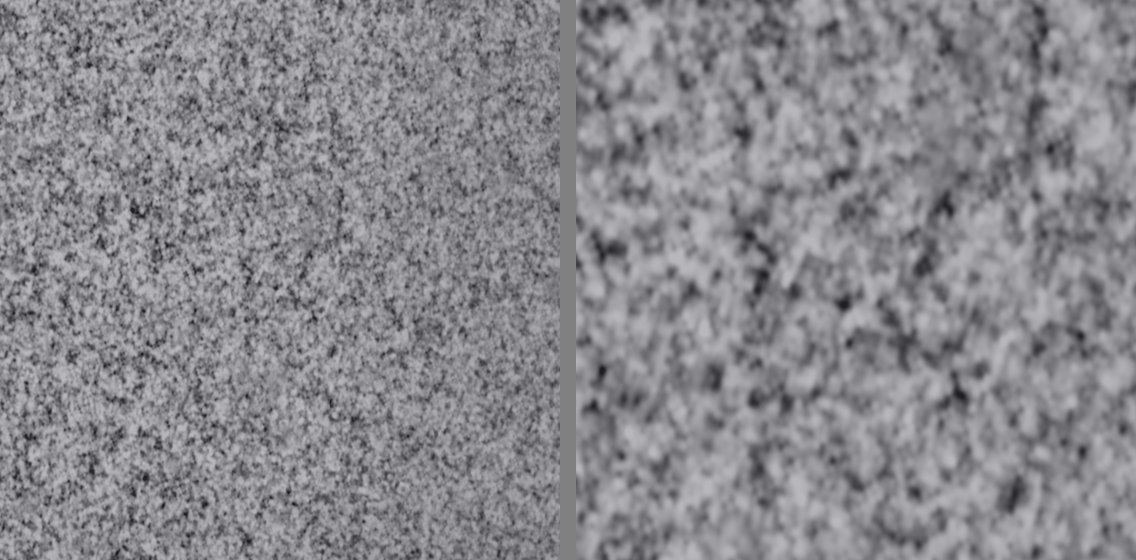
Left: the whole. Right: its middle third, enlarged.
A Shadertoy shader for this texture:

```glsl
// Fine grey granite: tight, slightly upright mineral grains with dark mica specks.
// Rotated layers of value noise form a bell-shaped grain signal, which a skewed
// tone curve turns into grey; sparse soft crystals and dark flecks lie on top.

const vec3 COOL_TINT = vec3(-0.003, -0.003, 0.012);
const float GRAIN_STRETCH = 0.8;   // below 1 makes the grains taller than wide

float hash(vec2 p) {
    vec3 q = fract(vec3(p.xyx) * 0.1031);
    q += dot(q, q.yzx + 33.33);
    return fract((q.x + q.y) * q.z);
}

vec2 rotate(vec2 p, float angle) {
    float c = cos(angle), s = sin(angle);
    return vec2(c * p.x - s * p.y, s * p.x + c * p.y);
}

// Value noise scaled to zero mean and about unit deviation
float noise(vec2 p) {
    vec2 cell = floor(p), f = fract(p);
    vec2 w = f * f * (3.0 - 2.0 * f);
    float low = mix(hash(cell), hash(cell + vec2(1, 0)), w.x);
    float high = mix(hash(cell + vec2(0, 1)), hash(cell + vec2(1, 1)), w.x);
    return (mix(low, high, w.y) - 0.5) * 4.66;
}

float grainLayer(vec2 p, float frequency, float angle) {
    return noise(rotate(p, angle) * frequency + 300.0 + 50.0 * angle);
}

// Scattered soft spots: x = coverage, y = random value of the covering spot
vec2 spots(vec2 p, float frequency, float density, float radius, float seed) {
    vec2 q = p * frequency + seed;
    vec2 home = floor(q);
    vec2 best = vec2(0.0);
    for (int j = -1; j <= 1; j++) {
        for (int i = -1; i <= 1; i++) {
            vec2 cell = home + vec2(i, j);
            vec2 center = cell + vec2(hash(cell + 17.3), hash(cell + 41.7));
            float size = radius * mix(0.65, 1.2, hash(cell + 73.1));
            float present = step(hash(cell + 5.9), density);
            float cover = present * (1.0 - smoothstep(0.55, 1.15, length(q - center) / size));
            if (cover > best.x) best = vec2(cover, hash(cell + 91.4));
        }
    }
    return best;
}

// Skewed curve: long dark tail, compressed highlights
float stoneTone(float grain) {
    float g = clamp(grain, -3.2, 2.6);
    return 0.552 + 0.095 * g - 0.012 * g * g;
}

void mainImage(out vec4 fragColor, in vec2 fragCoord) {
    vec2 uv = fragCoord / iResolution.xy;
    vec2 p = vec2(uv.x, uv.y * GRAIN_STRETCH);

    // Mineral grains from coarse clusters to fine grit
    float clusters = grainLayer(p, 50.0, 0.5);
    float grain = 0.62 * grainLayer(p, 120.0, 1.2)
                + 0.57 * grainLayer(p, 165.0, 2.1)
                + 0.40 * grainLayer(p, 250.0, 0.3)
                + 0.34 * clusters;

    // Contrast fades towards the right side
    grain *= mix(1.1, 0.86, smoothstep(0.2, 1.0, uv.x));

    // Larger, calmer crystals with ragged edges
    vec2 ragged = p + 0.004 * vec2(clusters, grainLayer(p, 60.0, 2.7));
    vec2 crystal = spots(ragged, 9.0, 0.3, 0.19, 20.0);
    float crystalGrain = 0.45 * grain + mix(-0.75, 0.75, crystal.y);
    grain = mix(grain, crystalGrain, 0.75 * crystal.x);

    // Few upright dark flecks
    vec2 fleck = spots(ragged * vec2(1.0, 0.65), 8.0, 0.2, 0.06, 60.0);
    grain -= 2.0 * fleck.x * mix(0.6, 1.0, fleck.y);

    // Gentle uneven light, dimmer at the right and lower edges
    float light = 1.01 - 0.07 * smoothstep(0.5, 1.0, uv.x)
                - 0.03 * (1.0 - smoothstep(0.0, 0.2, uv.y));

    vec3 color = stoneTone(grain) * light + COOL_TINT;
    fragColor = vec4(clamp(color, 0.0, 1.0), 1.0);
}
```
